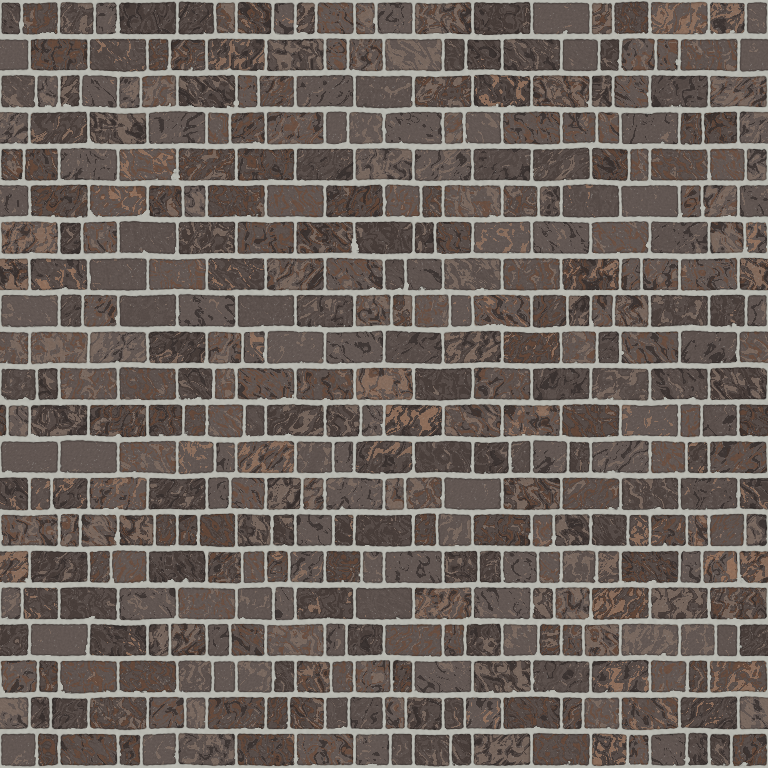
Reproduce this texture procedurally as a three.js fragment shader.

```glsl
// Weathered dark brick wall in running bond with pale grey mortar.
varying vec2 vUv;

const vec2 BRICKS = vec2(13.0, 21.0);
const vec2 HALF_JOINT = vec2(0.0019, 0.0036);
const vec2 OPEN_PERIOD = vec2(512.0);

const vec3 MORTAR = vec3(0.725, 0.725, 0.695);
const vec3 CHARCOAL = vec3(0.275, 0.235, 0.220);
const vec3 UMBER = vec3(0.385, 0.342, 0.325);
const vec3 TAUPE = vec3(0.485, 0.420, 0.380);
const vec3 TAN = vec3(0.590, 0.455, 0.370);
const vec3 RUST = vec3(0.430, 0.295, 0.220);
const vec3 SOOT = vec3(0.190, 0.165, 0.160);
const vec3 ASH = vec3(0.510, 0.500, 0.485);

float hash(vec2 p, float salt) {
  vec3 q = fract(vec3(p.xyx + salt) * vec3(0.1031, 0.1030, 0.0973));
  q += dot(q, q.yzx + 33.33);
  return fract((q.x + q.y) * q.z);
}

float cornerSlope(vec2 cell, vec2 offset, vec2 period) {
  float angle = 6.2832 * hash(mod(cell, period), 7.0);
  return dot(vec2(cos(angle), sin(angle)), offset);
}

// Repeating gradient noise, roughly -1 to 1
float noise(vec2 p, vec2 period) {
  vec2 i = floor(p), f = fract(p);
  vec2 u = f * f * f * (f * (f * 6.0 - 15.0) + 10.0);
  vec2 e = vec2(1.0, 0.0);
  float low = mix(cornerSlope(i, f, period), cornerSlope(i + e, f - e, period), u.x);
  float high = mix(cornerSlope(i + e.yx, f - e.yx, period),
                   cornerSlope(i + 1.0, f - 1.0, period), u.x);
  return 1.5 * mix(low, high, u.y);
}

float fbm(vec2 p, vec2 period) {
  float sum = 0.0, weight = 0.55;
  for (int k = 0; k < 4; k++) {
    sum += weight * noise(p, period);
    p *= 2.0;
    period *= 2.0;
    weight *= 0.5;
  }
  return sum;
}

float roundedBox(vec2 p, vec2 halfSize, float radius) {
  vec2 q = abs(p) - halfSize + radius;
  return length(max(q, 0.0)) + min(max(q.x, q.y), 0.0) - radius;
}

// Finds the brick at p; some bricks are cut into two uneven parts
void findBrick(vec2 p, out vec2 local, out vec2 halfSize, out vec2 id) {
  vec2 cell = p * BRICKS;
  cell.x += 0.5 * mod(floor(cell.y), 2.0);
  vec2 f = fract(cell);
  id = mod(floor(cell), BRICKS);
  vec2 span = vec2(0.0, 1.0);
  if (hash(id, 3.0) < 0.36) {
    float cut = (hash(id, 5.0) < 0.5 ? 0.38 : 0.62) + 0.05 * (hash(id, 9.0) - 0.5);
    span = f.x < cut ? vec2(0.0, cut) : vec2(cut, 1.0);
    id.x += f.x < cut ? 0.0 : 40.0;
  }
  local = (f - vec2(0.5 * (span.x + span.y), 0.5)) / BRICKS;
  halfSize = 0.5 * vec2(span.y - span.x, 1.0) / BRICKS - HALF_JOINT;
}

// Fired clay: swirled stains, streaks and pale scratches
vec3 brickFace(vec2 local, vec2 id) {
  vec2 s = local + 3.0 * vec2(hash(id, 11.0), hash(id, 13.0));
  s.x += local.y * 1.4 * (hash(id, 15.0) - 0.5);
  vec2 warp = vec2(noise(s * 65.0, OPEN_PERIOD), noise(s * 65.0 + 31.0, OPEN_PERIOD));
  vec2 q = s * vec2(95.0, 48.0) + 1.1 * warp;
  float stain = fbm(q, OPEN_PERIOD);
  float veins = fbm(q * 1.7 + 57.0, OPEN_PERIOD);
  float grain = fbm(s * 330.0, OPEN_PERIOD);

  vec3 color = mix(CHARCOAL, UMBER, smoothstep(0.1, 0.8, hash(id, 17.0)));
  color = mix(color, UMBER, 0.55 * smoothstep(-0.05, 0.08, veins));
  color = mix(color, RUST, 0.65 * step(0.55, hash(id, 19.0)) * smoothstep(0.0, 0.25, -veins));
  vec3 patchColor = mix(TAUPE, TAN, smoothstep(0.65, 1.0, hash(id, 21.0)));
  float level = mix(0.42, -0.02, pow(hash(id, 23.0), 1.7));
  color = mix(color, patchColor, 0.85 * smoothstep(level, level + 0.05, stain + 0.12 * grain));
  float soot = step(0.45, hash(id, 25.0)) * smoothstep(0.2, 0.28, -stain);
  color = mix(color, SOOT, 0.7 * soot);
  float scratch = 1.0 - smoothstep(0.01, 0.05, abs(veins - 0.12));
  color = mix(color, ASH, 0.5 * scratch * smoothstep(0.1, 0.4, grain));
  return color * (1.0 + 0.10 * grain);
}

void main() {
  // Wavy courses
  vec2 p = vUv;
  p.x += 0.0007 * noise(vUv * 40.0, vec2(40.0));
  p.y += 0.0021 * noise(vUv * vec2(15.0, 21.0), vec2(15.0, 21.0));

  vec2 local, halfSize, id;
  findBrick(p, local, halfSize, id);

  // Ragged edges, with chips mostly along the lower side
  float d = roundedBox(local, halfSize, 0.0032);
  d += 0.0006 * noise(vUv * 200.0, vec2(200.0));
  float chips = smoothstep(0.2, 0.75, fbm(vUv * 55.0, vec2(55.0)));
  d += 0.0055 * chips * (1.0 - 0.75 * smoothstep(-0.014, 0.006, local.y));

  vec3 brick = brickFace(local, id);
  brick *= mix(0.78, 1.0, smoothstep(0.0, 0.0028, -d));
  vec3 mortar = MORTAR * (1.0 + 0.03 * noise(vUv * 180.0, vec2(180.0)));
  mortar *= mix(0.86, 1.0, smoothstep(0.0, 0.0016, d));
  gl_FragColor = vec4(mix(brick, mortar, smoothstep(-0.0007, 0.0007, d)), 1.0);
}
```
